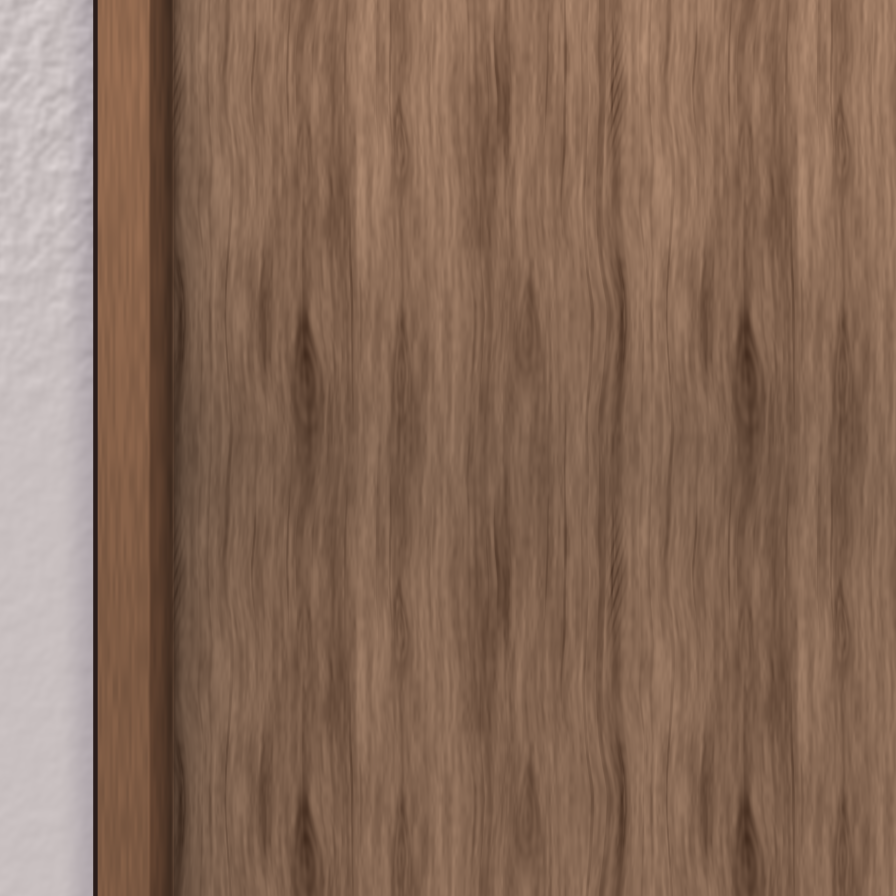
A WebGL 1 fragment shader for this texture:

```glsl
precision highp float;
// Brown veneer panel with repeating cathedral grain, a door jamb and a pale plaster wall.

uniform vec2 u_resolution;

// Layout, in canvas units
const float WALL_END = 0.104;
const float JAMB_START = 0.109;
const float JAMB_END = 0.167;
const float PANEL_START = 0.194;
const vec2 TILE_ORIGIN = vec2(0.195, 0.648);
const vec2 TILE_SIZE = vec2(0.4925, 0.540);

// Materials
const vec3 WOOD_DARK = vec3(0.27, 0.175, 0.12);
const vec3 WOOD_LIGHT = vec3(0.69, 0.55, 0.45);
const vec3 JAMB_COLOR = vec3(0.52, 0.375, 0.28);
const vec3 GROOVE_COLOR = vec3(0.32, 0.22, 0.16);
const vec3 WALL_COLOR = vec3(0.785, 0.75, 0.75);
const vec3 GAP_COLOR = vec3(0.16, 0.11, 0.10);
const float BASE_TONE = 0.63;
const float WALL_RELIEF = 0.30;

float hash(vec2 p) {
  vec3 h = fract(p.xyx * 0.1031);
  h += dot(h, h.yzx + 33.33);
  return fract((h.x + h.y) * h.z);
}

// Value noise that repeats after "period" cells
float noise(vec2 p, vec2 period) {
  vec2 i = floor(p);
  vec2 f = p - i;
  f = f * f * (3.0 - 2.0 * f);
  vec2 a = mod(i, period);
  vec2 b = mod(i + 1.0, period);
  return mix(mix(hash(a), hash(vec2(b.x, a.y)), f.x),
             mix(hash(vec2(a.x, b.y)), hash(b), f.x), f.y);
}

float tiledNoise(vec2 q, vec2 cells) {
  return noise(q * cells, cells) - 0.5;
}

// Offset to the nearest repeat of a feature, in canvas units
vec2 nearest(vec2 p, vec2 center) {
  return (fract((p - center) / TILE_SIZE + 0.5) - 0.5) * TILE_SIZE;
}

// Soft vertical stripe repeated with the veneer
float band(vec2 p, float x, float width) {
  float d = nearest(p, vec2(x, 0.0)).x / width;
  return exp(-d * d);
}

// Moves the fibres apart around an eye
float spread(vec2 p, vec2 center, vec2 radius) {
  vec2 d = nearest(p, center);
  vec2 e = d / (radius * 1.5);
  return -0.55 * d.x * exp(-dot(e, e));
}

// Nested arches with a narrow upper tip
float eye(vec2 p, vec2 center, vec2 radius) {
  vec2 d = nearest(p, center) / radius;
  d.x /= 1.0 - 0.45 * clamp(d.y, -0.6, 1.0);
  float r = length(d);
  float upper = smoothstep(-1.0, 0.8, d.y);
  float rim = exp(-pow((r - 0.92) * 5.0, 2.0)) * (0.35 + 0.65 * upper);
  float rings = (0.5 + 0.5 * cos(r * 16.0)) * (1.0 - smoothstep(0.7, 1.0, r));
  float core = (1.0 - smoothstep(0.5, 1.05, r)) * upper;
  return 0.20 * rim + 0.10 * rings + 0.16 * core;
}

// Slanting strokes along the dark seam
float feather(vec2 p, vec2 center) {
  vec2 d = nearest(p, center);
  float stroke = 0.5 + 0.5 * cos(6.2832 * (d.y - 3.5 * d.x) / 0.024);
  vec2 e = d / vec2(0.009, 0.065);
  return stroke * stroke * exp(-dot(e, e));
}

float panelTone(vec2 p) {
  vec2 q = (p - TILE_ORIGIN) / TILE_SIZE;
  // Wandering grain direction
  p.x += 0.011 * tiledNoise(q, vec2(7.0, 4.0)) + 0.004 * tiledNoise(q, vec2(19.0, 9.0));
  vec2 g = p;
  g.x += spread(p, vec2(0.342, 0.577), vec2(0.017, 0.075));
  g.x += spread(p, vec2(0.590, 0.629), vec2(0.015, 0.060));
  q = (g - TILE_ORIGIN) / TILE_SIZE;

  // Broad colour bands
  float tone = BASE_TONE;
  tone += 0.07 * band(p, 0.245, 0.030) + 0.08 * band(p, 0.415, 0.020);
  tone += 0.11 * band(p, 0.495, 0.026) + 0.07 * band(p, 0.662, 0.013);
  tone -= 0.26 * band(p, 0.198, 0.008) + 0.15 * band(p, 0.376, 0.014);
  tone -= 0.14 * band(p, 0.452, 0.008) + 0.08 * band(p, 0.545, 0.016);
  tone -= 0.09 * band(p, 0.340, 0.015) + 0.10 * band(p, 0.526, 0.0015);

  // Fibres, from wide to fine
  tone += 0.13 * tiledNoise(q, vec2(23.0, 3.0));
  tone += 0.17 * tiledNoise(q, vec2(61.0, 4.0));
  tone += 0.22 * tiledNoise(q, vec2(131.0, 11.0));
  tone += 0.12 * tiledNoise(q, vec2(211.0, 47.0));
  float line = tiledNoise(q, vec2(97.0, 2.0));
  tone -= 0.17 * smoothstep(0.22, 0.45, line);

  // Arches and knots
  tone -= eye(p, vec2(0.342, 0.577), vec2(0.017, 0.075));
  tone -= 0.8 * eye(p, vec2(0.449, 0.583), vec2(0.011, 0.072));
  tone -= 0.7 * eye(p, vec2(0.449, 0.837), vec2(0.010, 0.052));
  tone -= 0.6 * eye(p, vec2(0.344, 0.818), vec2(0.010, 0.065));
  tone -= 0.6 * eye(p, vec2(0.590, 0.629), vec2(0.014, 0.058));
  tone -= 0.19 * feather(p, vec2(0.199, 0.895));
  return tone;
}

float plaster(vec2 p) {
  const vec2 WRAP = vec2(512.0);
  return noise(p * 62.0, WRAP) + 0.5 * noise(p * 130.0 + 17.0, WRAP);
}

void main() {
  vec2 p = gl_FragCoord.xy / u_resolution;
  float aa = 0.75 / u_resolution.x;

  // Wall, rougher toward the top
  float relief = plaster(p) - plaster(p + vec2(0.003, -0.004));
  float rough = mix(0.22, 1.0, smoothstep(0.45, 0.85, p.y));
  vec3 wall = WALL_COLOR + relief * WALL_RELIEF * rough * 0.5;
  wall -= vec3(0.09, 0.09, 0.07) * smoothstep(0.065, WALL_END, p.x);

  // Jamb and its shaded return
  float fibre = noise(p * vec2(330.0, 26.0), vec2(512.0)) - 0.5;
  float jambLight = 0.94 + 0.16 * smoothstep(0.2, 1.0, p.y);
  vec3 jamb = JAMB_COLOR * jambLight * (1.0 + 0.14 * fibre);
  vec3 groove = GROOVE_COLOR * (1.0 + 0.15 * fibre);
  groove *= 1.12 - 0.35 * smoothstep(0.175, PANEL_START, p.x);

  // Panel under a soft light from above
  vec3 panel = mix(WOOD_DARK, WOOD_LIGHT, clamp(panelTone(p), 0.0, 1.0));
  float light = 0.95 + 0.12 * smoothstep(0.45, 1.0, p.y);
  light -= 0.06 * exp(-pow((p.y - 0.48) / 0.10, 2.0));
  light -= 0.25 * exp(-(p.x - PANEL_START) / 0.055) * step(PANEL_START, p.x);
  panel *= light;

  vec3 color = mix(wall, GAP_COLOR, smoothstep(WALL_END - aa, WALL_END + aa, p.x));
  color = mix(color, jamb, smoothstep(JAMB_START - aa, JAMB_START + aa, p.x));
  color = mix(color, groove, smoothstep(JAMB_END - 0.002, JAMB_END + 0.002, p.x));
  color = mix(color, panel, smoothstep(PANEL_START - 0.004, PANEL_START + 0.004, p.x));
  gl_FragColor = vec4(color, 1.0);
}
```
